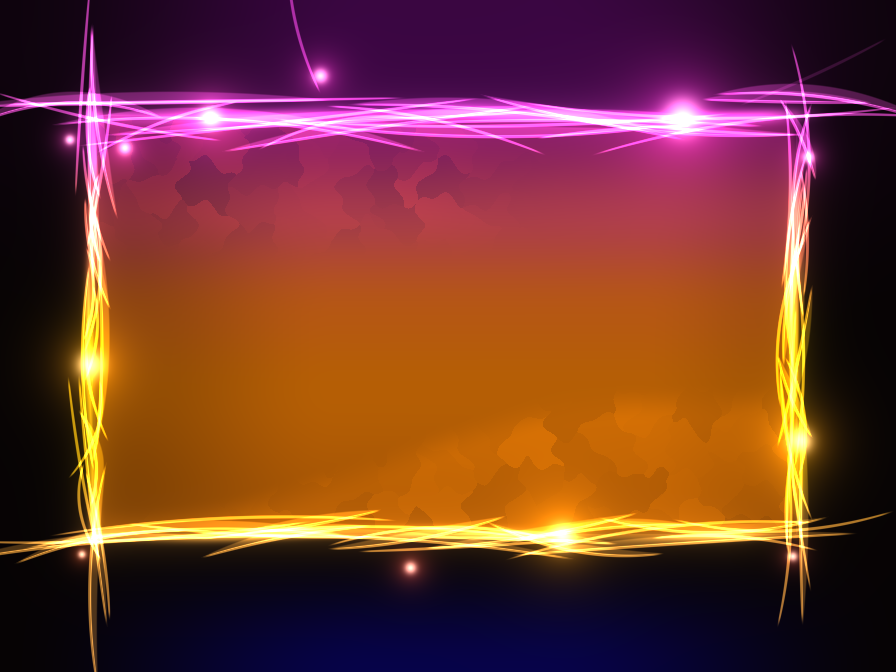
This background is drawn by a WebGL 1 fragment shader. Its source:

```glsl
precision highp float;
uniform vec2 u_resolution;

const vec2 FRAME_MIN = vec2(0.138, 0.205);
const vec2 FRAME_MAX = vec2(1.184, 0.828);
const vec3 WARM_WHITE = vec3(1.0, 0.93, 0.86);
const vec3 PINK = vec3(1.0, 0.25, 0.75);
const vec3 GOLD = vec3(1.0, 0.62, 0.04);

float hash(float n) {
  return fract(sin(n * 12.989) * 43758.5);
}

vec2 hash2(vec2 cell) {
  float n = dot(cell, vec2(1.73, 9.17));
  return vec2(hash(n), hash(n + 4.31));
}

// Flat tone of the nearest cell, with wavy cell borders
float cellTone(vec2 p) {
  p += 0.22 * sin(p.yx * 3.1 + 1.7) + 0.09 * sin(p.yx * 9.3);
  vec2 cell = floor(p);
  float nearest = 9.0;
  float tone = 0.0;
  for (int j = -1; j <= 1; j++) {
    for (int i = -1; i <= 1; i++) {
      vec2 site = cell + vec2(float(i), float(j));
      vec2 jitter = hash2(site);
      float d = length(site + jitter - p);
      if (d < nearest) {
        nearest = d;
        tone = hash(jitter.x * 7.0 + jitter.y);
      }
    }
  }
  return tone;
}

float boxDistance(vec2 p, vec2 lo, vec2 hi) {
  vec2 d = abs(p - 0.5 * (lo + hi)) - 0.5 * (hi - lo);
  return length(max(d, 0.0)) + min(max(d.x, d.y), 0.0);
}

// Curved stroke along x: bend holds offset, slope and curvature.
// Returns line coverage and a thin translucent sheet beside it.
vec2 strand(vec2 q, float centre, float halfLen, vec3 bend, float spread, float px) {
  float u = (q.x - centre) / halfLen;
  float taper = max(1.0 - u * u, 0.0);
  float dy = q.y - spread * (bend.x + bend.y * u + bend.z * (u * u - 0.4));
  float slope = spread * (bend.y + 2.0 * bend.z * u) / halfLen;
  float d = abs(dy) / sqrt(1.0 + slope * slope);
  float w = 0.0019 * sqrt(taper);
  float line = (1.0 - smoothstep(w - 0.5 * px, w + px, d)) * smoothstep(0.0, 0.25, taper);
  float thick = 0.32 * spread * taper;
  float sheet = smoothstep(0.0, px, dy) * (1.0 - smoothstep(thick - px, thick + px, dy));
  return vec2(line, sheet * step(0.001, taper));
}

// Bundle of strands along one side, with a bright broken core
float bundle(vec2 q, float len, float spread, float seed, float px) {
  float light = 0.0;
  for (int i = 0; i < 22; i++) {
    float n = float(i) + seed;
    float centre = len * (float(i) + hash(n)) / 22.0;
    float halfLen = len * mix(0.09, 0.27, hash(n + 0.37));
    vec3 bend = vec3(hash(n + 0.51), hash(n + 0.63), hash(n + 0.79)) - 0.5;
    vec2 s = strand(q, centre, halfLen, bend * vec3(0.9, 1.5, 1.2), spread, px);
    light += 0.65 * s.x + 0.28 * s.y * step(0.5, hash(n + 0.91));
  }
  float ends = smoothstep(0.0, 0.1, q.x) * (1.0 - smoothstep(len - 0.12, len, q.x));
  float wave = 0.12 * spread * sin(q.x * 9.0 + seed);
  float core = exp(-pow((q.y - wave) / (0.2 * spread), 2.0));
  float halo = exp(-abs(q.y) / (0.6 * spread));
  return light + ends * (core * (0.45 + 0.2 * sin(q.x * 17.0 + seed)) + 0.16 * halo);
}

vec3 glow(vec2 p, vec2 centre, float size, vec3 tint) {
  vec2 d = p - centre;
  float r = length(d);
  float heart = exp(-dot(d, d) / (0.3 * size * size));
  return tint * exp(-r / size) * 0.75 + WARM_WHITE * heart * 0.8;
}

vec3 outerColor(vec2 p) {
  float fade = 1.0 - smoothstep(0.12, 0.68, abs(p.x - 0.68));
  vec3 col = vec3(0.025, 0.012, 0.015);
  col += vec3(0.20, 0.01, 0.24) * smoothstep(0.5, 0.95, p.y) * (0.15 + 0.85 * fade);
  return col + vec3(0.0, 0.0, 0.27) * (1.0 - smoothstep(0.0, 0.2, p.y)) * fade;
}

vec3 panelColor(vec2 p) {
  vec3 col = mix(vec3(0.63, 0.32, 0.02), vec3(0.71, 0.37, 0.02), smoothstep(0.2, 0.42, p.y));
  col = mix(col, vec3(0.71, 0.34, 0.08), smoothstep(0.42, 0.56, p.y));
  col = mix(col, vec3(0.67, 0.24, 0.29), smoothstep(0.53, 0.69, p.y));
  col = mix(col, vec3(0.48, 0.10, 0.36), smoothstep(0.66, 0.82, p.y));
  // Mottled patches, lower right and upper left
  float tone = cellTone(p * 17.0);
  float low = 1.0 - smoothstep(-0.03, 0.03, p.y - 0.22 - 0.18 * smoothstep(0.2, 0.95, p.x));
  float high = smoothstep(0.61, 0.7, p.y) * (1.0 - smoothstep(0.55, 0.85, p.x));
  col += low * (0.03 + 0.12 * tone) * vec3(1.0, 0.55, 0.0);
  col += high * (tone - 0.4) * vec3(0.16, 0.04, 0.02);
  float sides = smoothstep(0.12, 0.5, p.x) * (1.0 - 0.6 * smoothstep(0.95, 1.22, p.x));
  return col * mix(0.72, 1.0, sides);
}

vec3 strandTint(float y) {
  vec3 col = mix(vec3(1.0, 0.68, 0.24), vec3(1.0, 0.78, 0.05), smoothstep(0.2, 0.32, y));
  col = mix(col, vec3(1.0, 0.48, 0.36), smoothstep(0.48, 0.66, y));
  return mix(col, vec3(0.95, 0.32, 0.85), smoothstep(0.68, 0.8, y));
}

void main() {
  vec2 p = gl_FragCoord.xy / u_resolution * vec2(4.0 / 3.0, 1.0);
  float px = 1.0 / u_resolution.y;

  // Panel on the dark surround
  float edge = boxDistance(p, FRAME_MIN, FRAME_MAX);
  vec3 tint = strandTint(p.y);
  vec3 col = mix(panelColor(p), outerColor(p), smoothstep(-0.015, 0.012, edge));
  col += tint * 0.10 * exp(-max(edge, 0.0) / 0.025) * step(0.0, edge);

  // Four bundles of light
  float light = bundle(p - vec2(0.08, FRAME_MAX.y), 1.17, 0.052, 3.0, px);
  light += bundle(p - vec2(0.09, FRAME_MIN.y), 1.10, 0.040, 41.0, px);
  light += bundle(p.yx - vec2(0.14, FRAME_MIN.x), 0.74, 0.036, 83.0, px);
  light += bundle(p.yx - vec2(0.18, FRAME_MAX.x), 0.63, 0.036, 127.0, px);
  light += 0.5 * strand(p.yx - vec2(0.0, 0.446), 0.96, 0.10, vec3(0.0, -0.6, 0.3), 0.04, px).x;
  light += 0.15 * strand(p - vec2(0.0, 0.89), 1.21, 0.11, vec3(0.0, 1.0, 0.1), 0.05, px).x;
  col += tint * light + WARM_WHITE * 0.3 * max(light - 0.7, 0.0);

  // Flares and sparks
  col += glow(p, vec2(1.016, 0.826), 0.046, vec3(1.0, 0.2, 0.8));
  col += glow(p, vec2(0.313, 0.826), 0.028, PINK);
  col += glow(p, vec2(0.477, 0.887), 0.018, PINK);
  col += glow(p, vec2(0.186, 0.780), 0.016, PINK);
  col += glow(p, vec2(0.104, 0.792), 0.012, PINK);
  col += glow(p, vec2(1.203, 0.766), 0.014, PINK);
  col += glow(p, vec2(0.134, 0.457), 0.032, GOLD);
  col += glow(p, vec2(1.191, 0.344), 0.030, GOLD);
  col += glow(p, vec2(0.837, 0.201), 0.032, GOLD);
  col += glow(p, vec2(0.611, 0.155), 0.015, vec3(1.0, 0.35, 0.25));
  col += glow(p, vec2(0.122, 0.175), 0.010, vec3(0.8, 0.3, 0.15));
  col += glow(p, vec2(1.180, 0.172), 0.012, vec3(0.8, 0.3, 0.25));

  gl_FragColor = vec4(clamp(col, 0.0, 1.0), 1.0);
}
```
